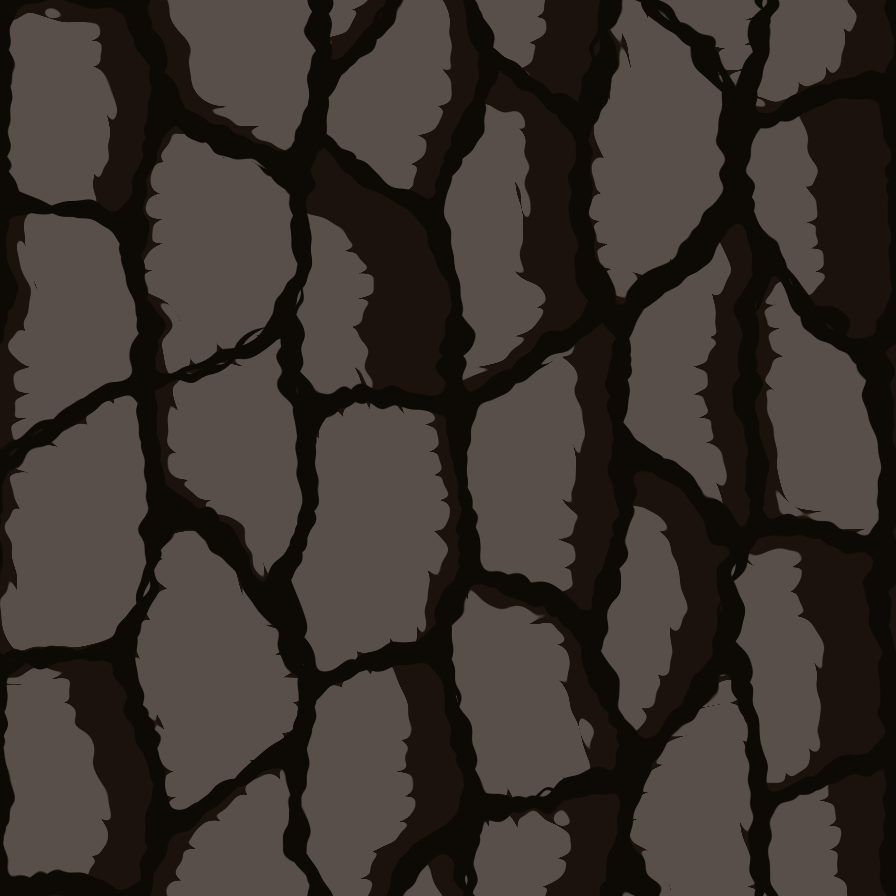
A Shadertoy shader for this texture:

```glsl
// Cracked bark: tall flat plates split by wobbly dark brush strokes, with ragged
// brown shadows along one side of each plate. Staggered wrapping cellular noise
// gives plates and cracks; layered sines with whole frequencies bend them.

const float TAU = 6.2831853;
const vec2 GRID = vec2(6.0, 4.0);     // plates across and up, even columns to wrap
const vec2 STRETCH = vec2(1.0, 0.68); // metric that lengthens plates vertically

vec2 hash2(vec2 cell) {
    cell = mod(cell, GRID);
    vec2 h = vec2(dot(cell, vec2(127.1, 311.7)), dot(cell, vec2(269.5, 183.3)));
    return fract(sin(h + 1.7) * 4375.85);
}

// Plate centre in grid units, every other column raised by half a plate
vec2 plateCentre(vec2 cell) {
    return cell + vec2(0.5, 0.5 + 0.5 * mod(cell.x, 2.0)) + 0.56 * (hash2(cell) - 0.5);
}

// Hand-drawn bending of the canvas, from broad curves to small roughness
vec2 wobble(vec2 uv, float phase) {
    vec2 a = TAU * uv;
    vec2 broad = sin(vec2(4.0, 3.0) * a.yx + 1.5 * sin(2.0 * a) + vec2(0.4, 2.1));
    vec2 middle = sin(vec2(7.0 * a.y + 2.0 * a.x, 8.0 * a.x - 3.0 * a.y)
                      + 1.6 * sin(3.0 * a.yx + phase) + phase);
    vec2 fine = sin(vec2(15.0 * a.y - 6.0 * a.x, 17.0 * a.x + 7.0 * a.y)
                    + 2.0 * sin(5.0 * a.yx) + 2.0 * phase);
    vec2 rough = sin(vec2(34.0 * a.y + 13.0 * a.x, 31.0 * a.x - 16.0 * a.y)
                     + 2.0 * sin(9.0 * a) + 3.0 * phase);
    return 0.010 * broad + 0.0055 * middle + 0.0026 * fine + 0.0010 * rough;
}

// x: distance to the crack, y: distance to the edge of the lit face
vec2 plates(vec2 uv) {
    vec2 p = uv * GRID;
    vec2 base = floor(p), home = base;
    float nearest = 1e5;
    for (int j = -2; j <= 2; j++)
    for (int i = -2; i <= 2; i++) {
        vec2 cell = base + vec2(i, j);
        vec2 offset = (plateCentre(cell) - p) * STRETCH;
        float d = dot(offset, offset);
        if (d < nearest) { nearest = d; home = cell; }
    }

    vec2 centre = plateCentre(home);
    float side = mix(-0.036, 0.094, hash2(home + 3.0).y);
    vec2 shift = side * vec2(1.0, 0.2);
    vec2 sum = vec2(0.0);
    for (int j = -2; j <= 2; j++)
    for (int i = -2; i <= 2; i++) {
        if (i == 0 && j == 0) continue;
        vec2 other = plateCentre(home + vec2(i, j));
        vec2 across = (other - centre) * STRETCH * STRETCH;
        vec2 slope = across * GRID;
        float d = dot(0.5 * (centre + other) - p, across) / length(slope);
        float lit = d - dot(shift, normalize(slope));
        sum += exp(-vec2(150.0, 110.0) * vec2(d, lit)); // rounds the corners
    }
    return -log(sum) / vec2(150.0, 110.0);
}

void mainImage(out vec4 fragColor, in vec2 fragCoord) {
    vec2 uv = fragCoord / iResolution.xy;
    vec2 a = TAU * uv;
    float soft = 0.8 / iResolution.y;

    // Two overlapping strokes that swell and thin out
    vec2 plate = plates(uv + wobble(uv, 0.0));
    float second = plates(uv + wobble(uv, 1.3)).x;
    float swell = sin(5.0 * a.x + 3.0 * a.y + 2.0 * sin(3.0 * a.y - a.x));
    float press = sin(9.0 * a.y - 7.0 * a.x + 2.0 * sin(4.0 * a.x + 1.0));
    float stroke = min(plate.x - (0.0092 + 0.0034 * swell + 0.0022 * press),
                       second - (0.0052 - 0.0036 * swell + 0.0026 * press));

    // Shadow rim with chipped, pointed notches
    float wave = sin(11.0 * a.y + 6.0 * a.x + 2.5 * sin(4.0 * a.x - 3.0 * a.y));
    float chip = pow(1.0 - abs(wave), 3.0);
    float rim = plate.y - (0.0055 + 0.003 * press + 0.011 * chip);

    vec3 face = vec3(0.35, 0.31, 0.29);
    vec3 shadow = vec3(0.11, 0.07, 0.05);
    vec3 crack = vec3(0.05, 0.04, 0.02);
    vec3 color = mix(shadow, face, smoothstep(-soft, soft, rim));
    color = mix(crack, color, smoothstep(-soft, soft, stroke));
    fragColor = vec4(color, 1.0);
}
```
